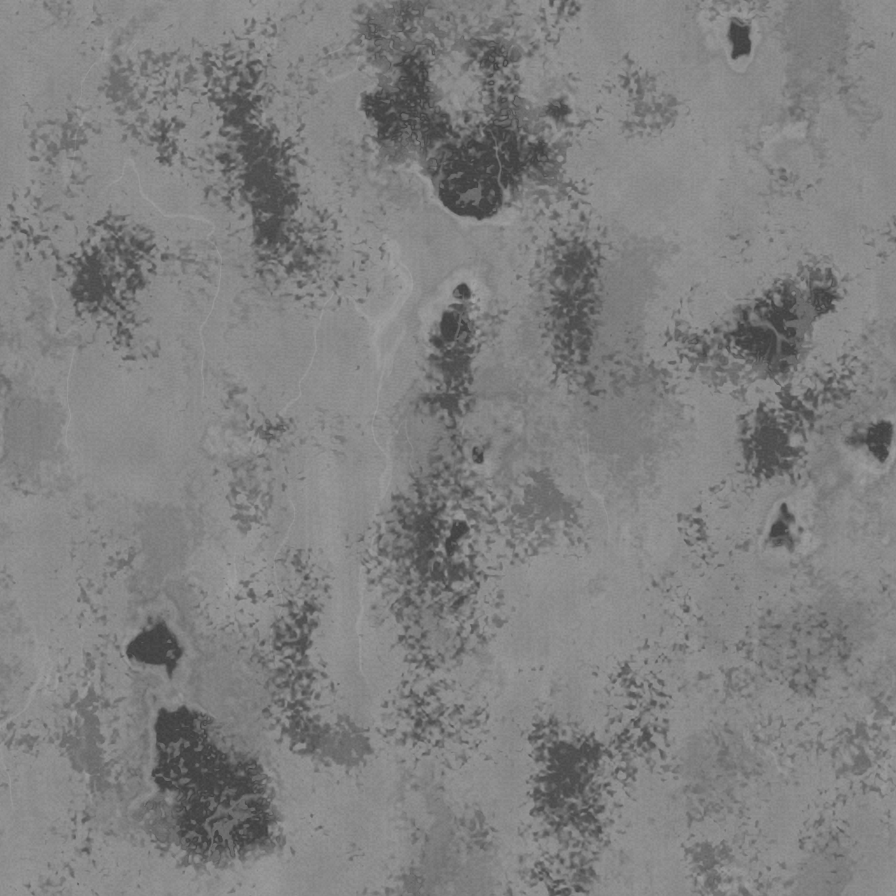
Reproduce this texture procedurally as a Shadertoy shader.

```glsl
const float PALE = 0.552;         // bare plaster
const float SMUDGE = 0.485;       // faint dirt
const float SPOT = 0.415;         // pitted dirt
const float DARK = 0.295;         // stains and exposed ground
const float FLECK = 0.46;         // remains inside peeled areas
const int STAIN_COUNT = 8;
const int PEEL_COUNT = 3;
const vec2 STAIN_SIZE = vec2(0.036, 0.095);
const vec2 PEEL_SIZE = vec2(0.05, 0.08);
const vec2 STAIN_START = vec2(0.72, 0.76);
const vec2 STAIN_STEP = vec2(0.7549, 0.5698);
const vec2 PEEL_START = vec2(0.08, 0.08);
const vec2 PEEL_STEP = vec2(0.44, 0.8);
const float MARGIN = 0.13;
const float GRAIN = 0.045;
const float STREAK = 0.06;
const float MOTTLE = 0.06;

float hash(vec2 p, float seed) {
    return fract(sin(dot(p, vec2(127.1, 311.7)) + seed * 74.7) * 43758.5453);
}

// Whole cell index wrapped safely; the half keeps rounding away from the ends
vec2 wrapCell(vec2 i, vec2 cells) {
    return floor(mod(i + 0.5, cells));
}

// Wrapping value noise; each seed shifts the lattice so that layers do not align
float noise(vec2 uv, vec2 cells, float seed) {
    vec2 p = uv * cells + fract(seed * vec2(0.618, 0.414));
    vec2 i = floor(p);
    vec2 f = p - i;
    f = f * f * (3.0 - 2.0 * f);
    vec2 a = wrapCell(i, cells);
    vec2 b = wrapCell(i + 1.0, cells);
    return mix(mix(hash(a, seed), hash(vec2(b.x, a.y), seed), f.x),
               mix(hash(vec2(a.x, b.y), seed), hash(b, seed), f.x), f.y);
}

float fbm(vec2 uv, vec2 cells, float seed) {
    float sum = 0.0;
    float amp = 0.5;
    for (int i = 0; i < 5; i++) {
        sum += amp * noise(uv, cells, seed + float(i));
        cells *= 2.0;
        amp *= 0.5;
    }
    return sum / 0.96875;
}

// Scattered slanted ellipses: 1 at a centre, 0 on the outline
float blots(vec2 uv, int count, vec2 size, vec2 start, vec2 advance, float seed) {
    float field = -1.0;
    for (int i = 0; i < count; i++) {
        float k = float(i);
        vec2 centre = mix(vec2(MARGIN), vec2(1.0 - MARGIN), fract(start + k * advance));
        vec2 d = fract(uv - centre + 0.5) - 0.5;
        d.x -= d.y * mix(-0.3, 0.65, hash(vec2(k, 1.0), seed));
        float scale = mix(0.7, 1.3, hash(vec2(k, 2.0), seed));
        field = max(field, 1.0 - length(d / (size * scale)));
    }
    return field;
}

// Thin line along the middle level of a noise field
float vein(float n, float width) {
    return 1.0 - smoothstep(0.0, width, abs(n - 0.5));
}

void mainImage(out vec4 fragColor, in vec2 fragCoord) {
    vec2 uv = fragCoord / iResolution.xy;
    vec2 warp = vec2(fbm(uv, vec2(5.0), 11.0), fbm(uv, vec2(5.0), 23.0)) - 0.5;
    vec2 ripple = vec2(fbm(uv, vec2(40.0), 13.0), fbm(uv, vec2(40.0), 29.0)) - 0.5;
    vec2 bent = uv + 0.18 * warp;
    vec2 crumpled = uv + 0.012 * ripple;

    // Fine layers: rounded pores, grain and small mottling
    float pore = noise(crumpled, vec2(180.0), 31.0) + noise(crumpled, vec2(256.0), 33.0) - 1.0;
    float grain = noise(uv, vec2(512.0), 37.0) - 0.5;
    float mottle = fbm(crumpled, vec2(30.0, 24.0), 39.0) - 0.5;

    // Plaster with streaks, smudges, pitted dirt and pale scratches
    float streak = fbm(bent, vec2(38.0, 6.0), 41.0) - 0.5;
    float cloud = fbm(bent, vec2(9.0, 6.0), 53.0) + 0.3 * streak + 0.3 * mottle;
    float smudge = smoothstep(0.49, 0.69, cloud + 0.12 * pore);
    float tone = mix(PALE, SMUDGE, smudge) + STREAK * streak + MOTTLE * mottle;
    float pits = fbm(bent, vec2(11.0, 8.0), 57.0) + 0.22 * pore + 0.3 * mottle;
    tone = mix(tone, SPOT, 0.9 * smoothstep(0.61, 0.82, pits));
    float scratch = vein(fbm(bent, vec2(9.0, 3.0), 61.0), 0.016);
    tone += 0.04 * scratch * smoothstep(0.4, 0.65, noise(uv, vec2(7.0), 67.0));

    // Soft stains breaking up into pores
    float ragged = fbm(crumpled, vec2(12.0, 9.0), 71.0) - 0.5;
    float stain = blots(bent, STAIN_COUNT, STAIN_SIZE, STAIN_START, STAIN_STEP, 3.0);
    stain += 3.0 * ragged + 0.95 * pore + 0.8 * mottle;
    tone = mix(tone, DARK + 0.02, smoothstep(-0.4, 0.95, stain));

    // Peeled areas, crisp on some sides and worn on others
    float peel = blots(bent + 0.02 * ripple, PEEL_COUNT, PEEL_SIZE, PEEL_START, PEEL_STEP, 7.0);
    peel += 3.4 * (fbm(uv, vec2(11.0, 9.0), 83.0) - 0.5);
    float worn = smoothstep(0.4, 0.65, noise(uv, vec2(8.0, 7.0), 89.0));
    float edge = mix(0.07, 0.5, worn);
    float inside = smoothstep(-edge, edge, peel + 0.7 * worn * pore);

    // Flecks, cracks and upright scratches on the exposed ground
    float crumbs = 0.5 + 0.4 * pore + 0.9 * mottle;
    float fleck = 0.8 * smoothstep(0.54, 0.78, crumbs);
    float crack = vein(fbm(uv, vec2(12.0, 8.0), 103.0), 0.03);
    crack *= smoothstep(0.35, 0.6, noise(uv, vec2(15.0), 107.0));
    float upright = smoothstep(0.8, 0.95, noise(bent, vec2(90.0, 9.0), 109.0));
    float remains = max(fleck, max(0.85 * crack, 0.7 * upright));
    tone = mix(tone, mix(DARK - 0.02, FLECK, remains), inside);

    // Raised pale lip with a narrow shadow beside it
    float lip = exp(-pow((peel + 0.18) / 0.08, 2.0));
    float shadow = exp(-pow((peel + 0.36) / 0.08, 2.0));
    tone += (1.0 - worn) * (0.04 * lip - 0.03 * shadow);

    tone += GRAIN * grain;
    fragColor = vec4(vec3(tone), 1.0);
}
```
